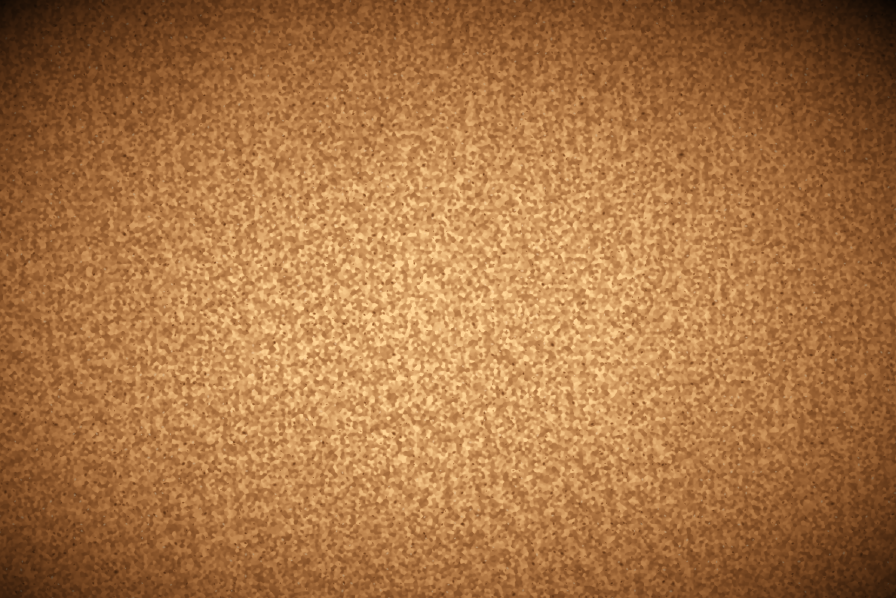
Write a Shadertoy shader that draws this texture.

```glsl
// Fine-grained cork board, lit warmly in the middle and darkened toward the corners.

float hash(vec2 p) {
    return fract(sin(dot(p, vec2(127.1, 311.7))) * 43758.5453);
}

vec2 hash2(vec2 p) {
    return vec2(hash(p), hash(p + 57.3));
}

// Smooth value noise, 0 to 1
float noise(vec2 p) {
    vec2 cell = floor(p), f = fract(p);
    f = f * f * (3.0 - 2.0 * f);
    return mix(mix(hash(cell), hash(cell + vec2(1, 0)), f.x),
               mix(hash(cell + vec2(0, 1)), hash(cell + vec2(1, 1)), f.x), f.y);
}

// Packed granules: random tones of jittered cells, softly blended into each other
float granules(vec2 p) {
    vec2 cell = floor(p);
    float toneSum = 0.0, weightSum = 0.0;
    for (int y = -1; y <= 1; y++) {
        for (int x = -1; x <= 1; x++) {
            vec2 id = cell + vec2(x, y);
            vec2 offset = id + hash2(id) - p;
            float weight = exp(-4.5 * dot(offset, offset));
            toneSum += weight * hash(id + 19.7);
            weightSum += weight;
        }
    }
    return toneSum / weightSum;
}

// Sparse soft flecks, present in the given share of cells
float flecks(vec2 p, float share) {
    vec2 id = floor(p);
    vec2 offset = fract(p) - mix(vec2(0.35), vec2(0.65), hash2(id + 3.1));
    float angle = 6.2832 * hash(id + 8.4);
    offset = mat2(cos(angle), sin(angle), -sin(angle), cos(angle)) * offset;
    float radius = mix(0.2, 0.35, hash(id + 11.9));
    float shape = smoothstep(radius, 0.0, length(offset * vec2(1.0, 1.4)));
    return shape * step(hash(id + 23.6), share);
}

// Cork hue for a given red level: darker tones are more saturated
vec3 corkColor(float level) {
    float square = level * level;
    return level * vec3(1.0, 0.53 + 0.3 * square, 0.2 + 0.38 * square);
}

void mainImage(out vec4 fragColor, in vec2 fragCoord) {
    vec2 uv = fragCoord / iResolution.xy;
    vec2 p = fragCoord / iResolution.y;

    // Vignette
    vec2 fromCenter = uv - vec2(0.49, 0.46);
    float dist2 = dot(fromCenter, fromCenter);
    float light = 0.875 - 1.0 * dist2 - 0.95 * dist2 * dist2;

    // Granules and faint mottling
    float grain = 0.43 * (granules(p * 195.0) - 0.5);
    grain += 0.04 * (noise(p * 70.0 + 5.0) - 0.5);
    grain += 0.03 * (noise(p * 13.0 + 31.0) - 0.5);

    // Dark bark flecks
    float dark = max(flecks(p * 60.0, 0.07), 0.6 * flecks(p * 90.0 + 40.3, 0.14));
    float level = light * (1.0 + grain) * (1.0 - 0.36 * dark);
    vec3 color = corkColor(clamp(level, 0.0, 1.0));

    // Pale chips
    float pale = flecks(p * 80.0 + 17.6, 0.08);
    color = mix(color, light * vec3(1.14, 0.96, 0.74), 0.65 * pale);

    fragColor = vec4(clamp(color, 0.0, 1.0), 1.0);
}
```
